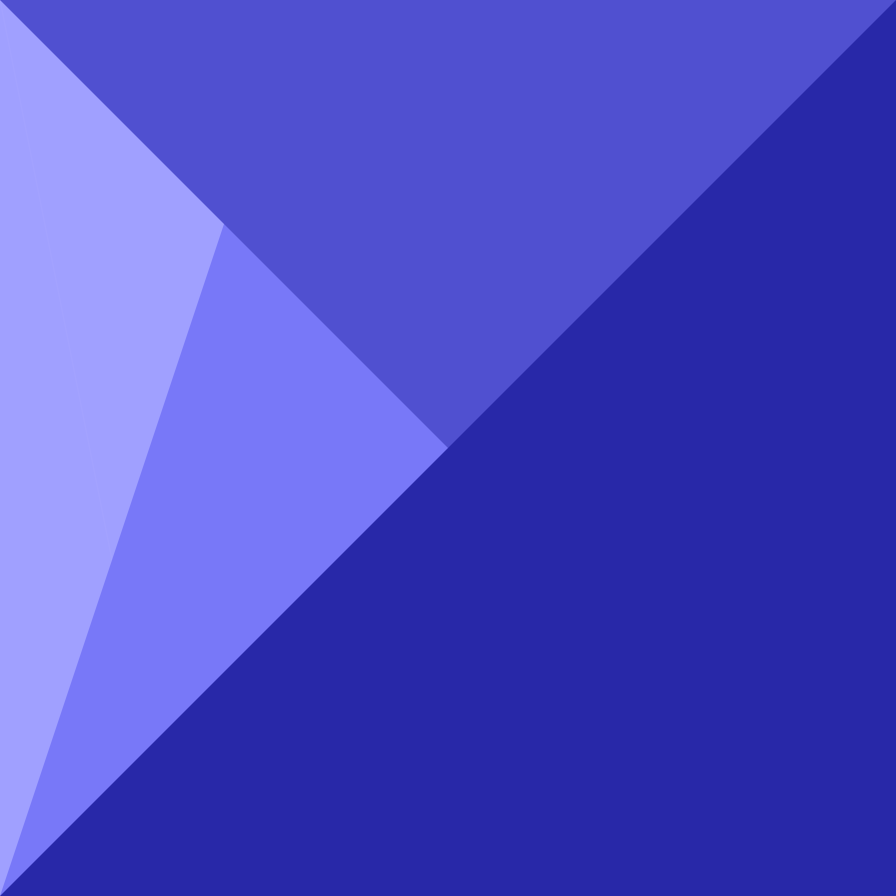
Reproduce this background procedurally as a WebGL 1 fragment shader.

```glsl
precision highp float;
uniform vec2 u_resolution;

#define DARK_BLUE vec3(0.157, 0.157, 0.659)
#define MID_BLUE vec3(0.314, 0.314, 0.816)
#define BRIGHT_BLUE vec3(0.471, 0.471, 0.973)
#define PALE_BLUE vec3(0.627, 0.627, 1.0)
#define SEAM_COLOR vec3(0.66, 0.65, 1.0)
#define SEAM_WIDTH 0.0014
#define SEAM_STRENGTH 0.4

// Signed distance to the line through a and b, positive on its left
float lineDistance(vec2 p, vec2 a, vec2 b) {
  vec2 dir = normalize(b - a);
  return dir.x * (p.y - a.y) - dir.y * (p.x - a.x);
}

// Antialiased coverage of the positive side
float coverage(float dist, float pixel) {
  return clamp(dist / pixel + 0.5, 0.0, 1.0);
}

void main() {
  vec2 uv = gl_FragCoord.xy / u_resolution;
  float pixel = 1.0 / min(u_resolution.x, u_resolution.y);

  vec2 bottomLeft = vec2(0.0);
  vec2 topLeft = vec2(0.0, 1.0);
  vec2 foldTip = vec2(0.25, 0.75);
  vec2 seamEnd = vec2(0.125, 0.375);

  // Pale and bright facets on the left, with a faint seam
  float seamDist = abs(lineDistance(uv, topLeft, seamEnd));
  float seam = coverage(0.5 * SEAM_WIDTH - seamDist, pixel);
  vec3 pale = mix(PALE_BLUE, SEAM_COLOR, SEAM_STRENGTH * seam);
  float paleSide = coverage(lineDistance(uv, bottomLeft, foldTip), pixel);
  vec3 color = mix(BRIGHT_BLUE, pale, paleSide);

  // Top facet above the falling diagonal
  float topSide = coverage(lineDistance(uv, topLeft, vec2(1.0, 0.0)), pixel);
  color = mix(color, MID_BLUE, topSide);

  // Dark half below the rising diagonal
  float darkSide = coverage(lineDistance(uv, vec2(1.0), bottomLeft), pixel);
  color = mix(color, DARK_BLUE, darkSide);

  gl_FragColor = vec4(color, 1.0);
}
```
